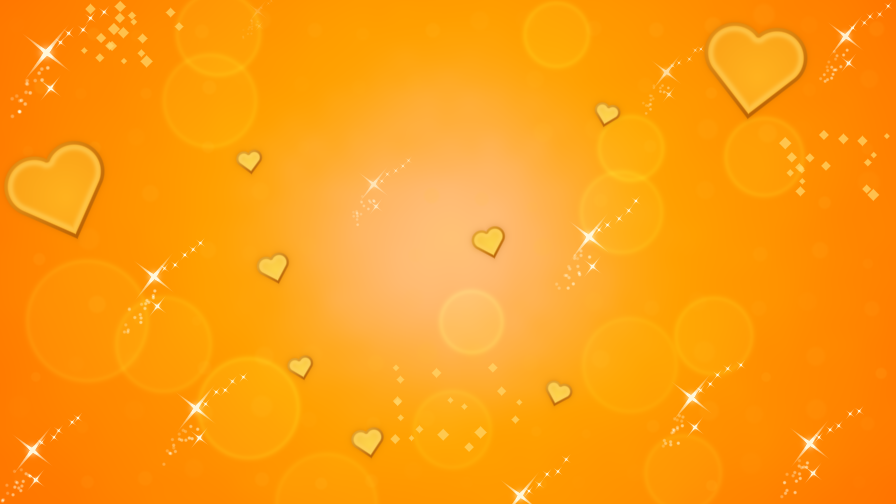
A WebGL 2 fragment shader for this background:

```glsl
#version 300 es
precision highp float;
uniform vec2 u_resolution;
out vec4 fragColor;

// The canvas is 9 units high and 16 wide at 16:9.
const float CANVAS_HEIGHT = 9.0;
const vec2 GLOW_CENTER = vec2(8.05, 4.75);
const float GLOW_STRETCH = 1.1;
const vec3 DISC_TINT = vec3(1.0, 0.76, 0.2);
const vec3 GOLD_LARGE = vec3(0.99, 0.66, 0.1);
const vec3 GOLD_SMALL = vec3(0.98, 0.79, 0.27);
const vec3 GOLD_RIM = vec3(0.72, 0.37, 0.01);
const vec3 GOLD_SHINE = vec3(1.0, 0.82, 0.36);
const vec3 SPARKLE = vec3(1.0, 0.97, 0.86);
const vec3 GLITTER = vec3(1.0, 0.83, 0.4);
const float STAR_TILT = 0.9;
const float HEART_HALF_WIDTH = 0.604;

// Hearts: center, half width, lean to the right.
const vec4 HEARTS[9] = vec4[9](
  vec4(13.46, 7.71, 0.92, 0.13), vec4(1.08, 5.52, 0.92, -0.37),
  vec4(4.46, 6.1, 0.23, -0.15), vec4(4.9, 4.19, 0.29, -0.3),
  vec4(5.38, 2.42, 0.23, -0.25), vec4(6.58, 1.08, 0.29, -0.2),
  vec4(8.75, 4.65, 0.3, -0.3), vec4(9.96, 1.96, 0.24, 0.3),
  vec4(10.83, 6.94, 0.23, 0.25));

// Soft discs: center, radius.
const vec3 DISCS[15] = vec3[15](
  vec3(1.56, 3.27, 1.08), vec3(2.92, 2.85, 0.85), vec3(4.44, 1.71, 0.9),
  vec3(5.83, 0.0, 0.9), vec3(8.42, 3.25, 0.56), vec3(8.08, 1.33, 0.69),
  vec3(11.25, 2.48, 0.84), vec3(12.75, 3.0, 0.69), vec3(11.27, 6.35, 0.58),
  vec3(11.1, 5.21, 0.73), vec3(3.9, 8.4, 0.75), vec3(3.75, 7.2, 0.83),
  vec3(9.94, 8.38, 0.58), vec3(13.65, 6.2, 0.7), vec3(12.2, 0.55, 0.68));

// Sparkle clusters: center, scale.
const vec3 CLUSTERS[12] = vec3[12](
  vec3(0.83, 8.06, 1.2), vec3(2.75, 4.06, 1.0), vec3(3.5, 1.71, 1.0),
  vec3(0.58, 0.96, 1.0), vec3(9.29, 0.15, 1.0), vec3(12.35, 1.9, 1.0),
  vec3(14.46, 1.08, 1.0), vec3(10.52, 4.77, 1.0), vec3(6.67, 5.71, 0.75),
  vec3(11.9, 7.71, 0.75), vec3(15.1, 8.35, 0.9), vec3(4.6, 8.8, 0.5));

// Glitter patches: center, half extents.
const vec4 PATCHES[3] = vec4[3](vec4(2.4, 8.45, 0.9, 0.55),
  vec4(14.95, 6.05, 0.95, 0.55), vec4(8.1, 1.8, 1.3, 0.8));

float hash(vec2 p) {
  p = fract(p * vec2(0.1031, 0.1137) + 0.07);
  p += dot(p, p.yx + 33.33);
  return fract((p.x + p.y) * p.x * 7.31);
}

vec2 hash2(vec2 p) { return vec2(hash(p), hash(p + 57.3)); }

float noise(vec2 p) {
  vec2 i = floor(p), f = fract(p);
  f = f * f * (3.0 - 2.0 * f);
  return mix(mix(hash(i), hash(i + vec2(1, 0)), f.x),
             mix(hash(i + vec2(0, 1)), hash(i + 1.0), f.x), f.y);
}

vec2 rotate(vec2 p, float a) {
  return vec2(cos(a) * p.x - sin(a) * p.y, sin(a) * p.x + cos(a) * p.y);
}

float heartDistance(vec2 p) {
  p.x = abs(p.x);
  if (p.x + p.y > 1.0) return length(p - vec2(0.25, 0.75)) - sqrt(2.0) / 4.0;
  vec2 a = p - vec2(0, 1), b = p - 0.5 * max(p.x + p.y, 0.0);
  return sqrt(min(dot(a, a), dot(b, b))) * sign(p.x - p.y);
}

float ray(vec2 a, float reach, float px) {
  float taper = max(0.0, 1.0 - a.x / reach);
  return taper * clamp((0.06 * reach * taper - a.y) / px + 0.5, 0.0, 1.0);
}

float star(vec2 p, float reach, float px) {
  vec2 a = abs(rotate(p, -STAR_TILT));
  float halo = exp(-dot(p, p) / (0.03 * reach * reach));
  return max(ray(a, reach, px), ray(a.yx, reach * 0.85, px)) + 0.6 * halo;
}

// A main star, a rising trail of small stars and a tail of dust.
float cluster(vec2 p, float seed, float px) {
  float light = star(p, 0.55, px) + star(p - vec2(0.06, -0.53), 0.25, px);
  for (float i = 1.0; i < 6.0; i++) {
    vec2 jitter = hash2(vec2(i, seed)) - 0.5;
    light += star(p - vec2(0.17, 0.12) * i - 0.1 * jitter, 0.13, px);
  }
  for (float i = 0.0; i < 18.0; i++) {
    vec2 h = hash2(vec2(i + 20.0, seed));
    vec2 at = mix(vec2(-0.08, -0.3), vec2(-0.48, -0.9), i / 17.0) + 0.26 * (h - 0.5);
    light += 0.6 * smoothstep(0.025 + px, 0.01, length(p - at)) * (0.4 + 0.6 * h.x);
  }
  return min(light, 1.0);
}

void main() {
  float px = CANVAS_HEIGHT / u_resolution.y;
  vec2 p = gl_FragCoord.xy * px;

  // Warm radial glow with faint clouds
  float d = length((p - GLOW_CENTER) / vec2(GLOW_STRETCH, 1.0));
  d += 0.5 * (noise(p * 0.8) - 0.5) + 0.2 * (noise(p * 2.5) - 0.5);
  vec3 col = vec3(1.0, 0.76 - 0.035 * d, 0.46 * (1.0 - smoothstep(0.4, 4.0, d)));

  // Small scattered blurs, one per cell
  vec2 cell = floor(p), h = hash2(cell + 11.0);
  float blurRadius = 0.1 + 0.14 * h.y;
  float blur = smoothstep(blurRadius, 0.6 * blurRadius, length(p - cell - 0.25 - 0.5 * h));
  col = mix(col, DISC_TINT, 0.12 * blur * h.x);

  // Large translucent discs with brighter rims
  for (int i = 0; i < 15; i++) {
    float r = length(p - DISCS[i].xy) - DISCS[i].z;
    float fill = smoothstep(0.04, -0.04, r), rim = exp(-r * r / 0.003);
    float strength = 0.5 + 0.5 * hash(vec2(i, 3));
    col += strength * (0.045 * fill + 0.05 * rim) * vec3(0.0, 1.0, 0.5);
  }

  // Glitter diamonds
  for (int k = 0; k < 3; k++) {
    for (int i = 0; i < 18; i++) {
      vec2 r = hash2(vec2(i, k * 9 + 40));
      vec2 q = abs(p - PATCHES[k].xy - PATCHES[k].zw * (2.0 * r - 1.0));
      float size = 0.05 + 0.06 * hash(r * 91.0);
      col = mix(col, GLITTER, 0.75 * smoothstep(px, -px, q.x + q.y - size));
    }
  }

  // Gold hearts with bevelled rims
  for (int i = 0; i < 9; i++) {
    float size = HEARTS[i].z, scale = size / HEART_HALF_WIDTH;
    vec2 q = rotate(p - HEARTS[i].xy, HEARTS[i].w) / scale;
    float dist = heartDistance(q + vec2(0, 0.55)) * scale;
    float rimWidth = 0.03 + 0.035 * size;
    float shade = clamp(0.5 + 0.5 * q.x - 0.9 * q.y, 0.0, 1.0);
    vec3 gold = mix(GOLD_SMALL, GOLD_LARGE, smoothstep(0.3, 0.9, size));
    gold += 0.09 * vec3(0.3, 1.0, 0.5) * (0.4 - length(q - vec2(0.05, -0.05)));
    gold = mix(gold, GOLD_SHINE, 0.6 * exp(-pow((dist + 1.8 * rimWidth) / rimWidth, 2.0)));
    float rim = smoothstep(-rimWidth - px, -rimWidth + px, dist);
    gold = mix(gold, GOLD_RIM, rim * (0.35 + 0.6 * shade));
    col = mix(col, GOLD_RIM, 0.2 * exp(-max(dist, 0.0) / 0.04));
    col = mix(col, gold, smoothstep(px, -px, dist));
  }

  // Sparkles
  for (int i = 0; i < 12; i++) {
    vec2 q = (p - CLUSTERS[i].xy) / CLUSTERS[i].z;
    if (dot(q, q) > 2.5) continue;
    float strength = smoothstep(0.3, 1.0, CLUSTERS[i].z);
    col = mix(col, SPARKLE, strength * cluster(q, float(i), px / CLUSTERS[i].z));
  }

  fragColor = vec4(clamp(col, 0.0, 1.0), 1.0);
}
```
